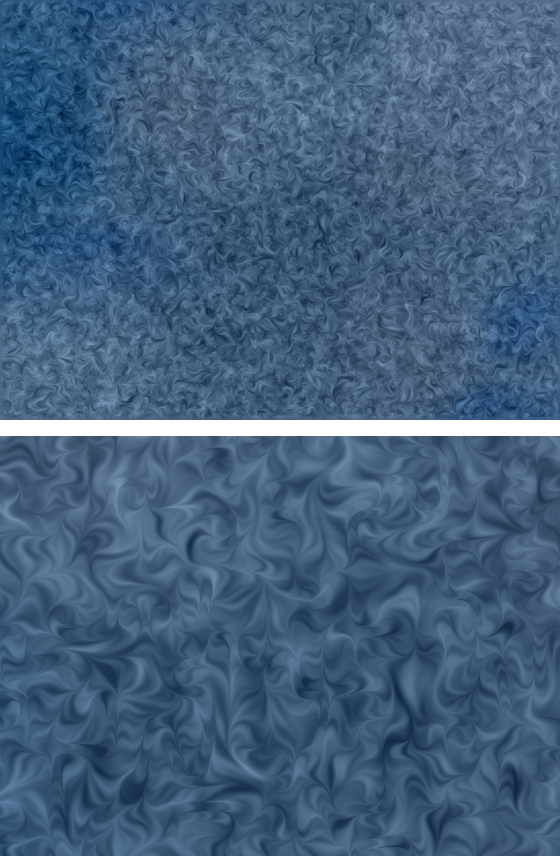
Top: the whole. Bottom: its middle third, enlarged.
Write a WebGL 1 fragment shader that draws this texture.

```glsl
precision highp float;
// Mottled blue felt: broad soft colour clouds under a fine coat of curling
// fibres. The fibres come from smearing grain along a swirling flow field
// (line integral convolution); the clouds are warped soft ellipses.

uniform vec2 u_resolution;

float hash(vec2 p) {
  vec3 q = fract(vec3(p.xyx) * 0.1031);
  q += dot(q, q.yzx + 33.33);
  return fract((q.x + q.y) * q.z);
}

float noise(vec2 p) {
  vec2 i = floor(p), f = fract(p);
  f = f * f * (3.0 - 2.0 * f);
  return mix(mix(hash(i), hash(i + vec2(1.0, 0.0)), f.x),
             mix(hash(i + vec2(0.0, 1.0)), hash(i + vec2(1.0, 1.0)), f.x), f.y);
}

float fbm(vec2 p) {
  float sum = 0.0, gain = 0.5;
  for (int i = 0; i < 4; i++) {
    sum += gain * noise(p);
    p = mat2(1.6, 1.2, -1.2, 1.6) * p + 7.3;
    gain *= 0.5;
  }
  return sum;
}

// Direction of the fibres, turning freely within a few hundredths of the height
vec2 flow(vec2 p) {
  float angle = 9.0 * noise(p * 42.0 + 5.0) + 3.0 * noise(p * 12.0 + 40.0);
  return vec2(cos(angle), sin(angle));
}

float grain(vec2 p) {
  return 0.84 * noise(p * 205.0 + 11.0) + 0.16 * noise(p * 95.0 + 70.0);
}

// Grain averaged along the flow, both ways from p
float fibres(vec2 p) {
  float sum = grain(p), weight = 1.0;
  vec2 ahead = p, behind = p;
  for (int i = 1; i <= 9; i++) {
    float w = 1.0 - float(i) / 11.0;
    ahead += 0.0019 * flow(ahead);
    behind -= 0.0019 * flow(behind);
    sum += w * (grain(ahead) + grain(behind));
    weight += 2.0 * w;
  }
  return sum / weight - 0.5;
}

// Blends a soft elliptical cloud of colour into the ground
vec3 cloud(vec3 ground, vec2 p, vec2 centre, vec2 radius, vec3 tint) {
  vec2 d = (p - centre) / radius;
  return mix(ground, tint, 0.92 * exp(-0.7 * dot(d, d)));
}

vec3 clouds(vec2 p) {
  vec3 slate = vec3(0.205, 0.315, 0.43);
  vec3 mist = vec3(0.335, 0.445, 0.56);
  vec3 dusk = vec3(0.285, 0.37, 0.475);
  vec3 cobalt = vec3(0.175, 0.33, 0.505);
  vec3 deep = vec3(0.07, 0.28, 0.455);
  vec3 c = vec3(0.285, 0.395, 0.51);
  // pale areas
  c = cloud(c, p, vec2(1.18, 0.84), vec2(0.28, 0.22), mist + vec3(0.02, 0.0, 0.0));
  c = cloud(c, p, vec2(0.68, 0.75), vec2(0.20, 0.15), mist - 0.015);
  c = cloud(c, p, vec2(0.18, 0.17), vec2(0.24, 0.15), mist);
  // dim and dusky areas
  c = cloud(c, p, vec2(0.75, 0.42), vec2(0.27, 0.17), slate);
  c = cloud(c, p, vec2(0.64, 0.20), vec2(0.22, 0.14), slate + 0.02);
  c = cloud(c, p, vec2(0.83, 0.94), vec2(0.11, 0.09), slate + 0.04);
  c = cloud(c, p, vec2(0.43, 0.72), vec2(0.14, 0.10), dusk);
  c = cloud(c, p, vec2(1.04, 0.58), vec2(0.16, 0.08), dusk);
  c = cloud(c, p, vec2(1.04, 0.19), vec2(0.20, 0.15), dusk + 0.01);
  // saturated blues
  c = cloud(c, p, vec2(0.26, 1.00), vec2(0.19, 0.10), cobalt);
  c = cloud(c, p, vec2(0.23, 0.39), vec2(0.18, 0.08), cobalt);
  c = cloud(c, p, vec2(1.29, 0.26), vec2(0.12, 0.10), cobalt);
  c = cloud(c, p, vec2(1.20, 0.01), vec2(0.15, 0.06), cobalt);
  c = cloud(c, p, vec2(0.04, 0.69), vec2(0.16, 0.24), deep);
  return c;
}

void main() {
  vec2 p = gl_FragCoord.xy / u_resolution.y;
  vec2 warp = vec2(fbm(p * 5.0), fbm(p * 5.0 + 30.0)) - 0.47;
  vec3 colour = clouds(p + 0.2 * warp);

  // faint mottling between the clouds and the fibres
  colour += 0.035 * (fbm(p * 9.0 + 60.0) - 0.47);

  // fibres calm down in a thin band along the border
  vec2 inset = min(p, u_resolution / u_resolution.y - p);
  float calm = smoothstep(0.0, 0.012, min(inset.x, inset.y));
  float tone = fibres(p) * mix(0.3, 1.0, calm);
  colour += 0.62 * tone * vec3(0.92, 1.0, 1.04);

  gl_FragColor = vec4(clamp(colour, 0.0, 1.0), 1.0);
}
```
